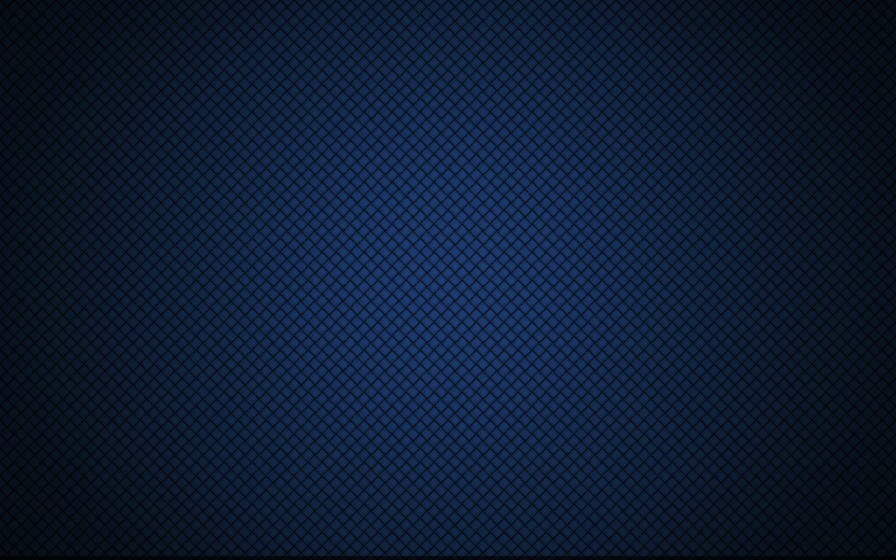
Give the GLSL for this pattern, as a Shadertoy shader.

```glsl
// A dark blue woven mesh of small diamonds under a soft central light.
// Two diagonal coordinates split the canvas into cells; alternating cells
// carry opposite strands, and a radial glow fades into a vignette.

const float CELLS_HIGH = 40.0;              // diamonds per canvas height
const vec2  GLOW_CENTER = vec2(0.5, 0.51);  // fraction of the canvas
const vec2  GLOW_RADIUS = vec2(0.53, 0.54); // in canvas heights
const vec3  EDGE_COLOR = vec3(0.030, 0.066, 0.102);
const vec3  GLOW_COLOR = vec3(0.104, 0.222, 0.415);
const float GROOVE_LIGHT = 0.22;            // light left inside a groove
const float GROOVE_WIDTH = 0.03;            // in cells
const float END_DEPTH = 0.85;               // where a strand dives under
const float SIDE_DEPTH = 0.55;              // along the strand edges
const float STRAND_SHADE = 0.20;
const float CORNER_SHADE = 0.32;
const float BORDER_HEIGHT = 0.007;          // dark strip along the bottom

// Light of one woven cell: x runs along the strand, y across it.
float strandLight(vec2 q) {
    float ends = 1.0 - STRAND_SHADE * smoothstep(0.12, 0.5, abs(q.x));
    float sheen = 1.0 + 0.10 * exp(-30.0 * (q.y - 0.1) * (q.y - 0.1));
    return ends * sheen;
}

// Returns strand light in x and groove coverage in y.
vec2 weave(vec2 p, float pixel) {
    vec2 uv = vec2(p.x + p.y, p.x - p.y) * CELLS_HIGH;
    vec2 cell = floor(uv);
    vec2 q = uv - cell - 0.5;
    float parity = mod(cell.x + cell.y, 2.0);
    vec2 strand = parity < 0.5 ? q : q.yx;

    // Grooves follow the cell sides, softened by the pixel footprint.
    vec2 side = 0.5 - abs(strand);
    float soft = 0.05 + pixel * CELLS_HIGH;
    vec2 line = 1.0 - smoothstep(vec2(GROOVE_WIDTH - 0.5 * soft),
                                 vec2(GROOVE_WIDTH + soft), side);
    line *= vec2(END_DEPTH, SIDE_DEPTH);
    return vec2(strandLight(strand), max(line.x, line.y));
}

void mainImage(out vec4 fragColor, in vec2 fragCoord) {
    float pixel = 1.0 / iResolution.y;
    vec2 p = fragCoord * pixel;
    vec2 canvas = fragCoord / iResolution.xy;
    float aspect = iResolution.x * pixel;

    // Central glow
    vec2 offset = (canvas - GLOW_CENTER) * vec2(aspect, 1.0);
    vec2 d = offset / GLOW_RADIUS;
    float glow = exp(-dot(d, d));
    vec3 color = mix(EDGE_COLOR, GLOW_COLOR, glow);

    // Vignette toward the sides and corners
    float rim = length((canvas - 0.5) * vec2(1.0, 0.85));
    color *= 1.0 - CORNER_SHADE * smoothstep(0.38, 0.68, rim);

    // Woven mesh
    vec2 mesh = weave(p, pixel);
    color *= mesh.x * mix(1.0, GROOVE_LIGHT, mesh.y);

    // Dark lower border, broken up by the mesh
    float border = 1.0 - smoothstep(BORDER_HEIGHT - pixel,
                                    BORDER_HEIGHT + pixel, p.y);
    color *= 1.0 - border * (0.65 + 0.25 * mesh.y);

    fragColor = vec4(color, 1.0);
}
```
